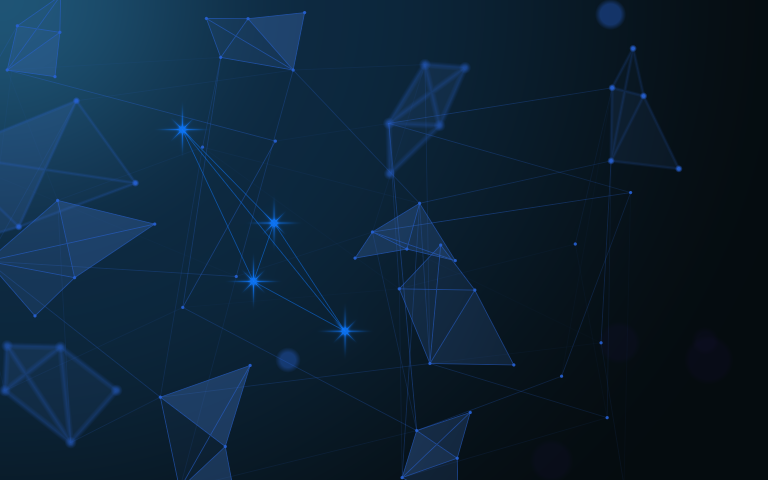
This background is drawn by a WebGL 2 fragment shader. Its source:

```glsl
#version 300 es
precision highp float;

uniform vec2 u_resolution;
out vec4 fragColor;

#define NODES 16
#define CORNERS 5
#define SHARD_SIZE vec2(0.28, 0.125)
#define LINE_WIDTH 0.0008
#define DOT_RADIUS 0.0033
#define STAR_RADIUS 0.062
#define GLOW vec3(0.12, 0.33, 0.46)
#define MIDTONE vec3(0.05, 0.16, 0.25)
#define DARK vec3(0.02, 0.046, 0.06)
#define GLASS vec3(0.24, 0.43, 0.72)
#define EDGE vec3(0.15, 0.38, 0.83)
#define SPARK vec3(0.05, 0.47, 1.0)

float hash(vec2 p) {
    return fract(sin(dot(p, vec2(127.1, 311.7))) * 43758.5453);
}

// Coverage of a shape from its inner distance
float cover(float inside, float softness) {
    return clamp(inside / softness + 0.5, 0.0, 1.0);
}

float segment(vec2 p, vec2 a, vec2 b) {
    vec2 ab = b - a;
    return length(p - a - ab * clamp(dot(p - a, ab) / dot(ab, ab), 0.0, 1.0));
}

float edgeSide(vec2 p, vec2 a, vec2 b) {
    vec2 e = normalize(b - a);
    return e.x * (p.y - a.y) - e.y * (p.x - a.x);
}

// Inner distance, positive inside for either winding
float triangle(vec2 p, vec2 a, vec2 b, vec2 c) {
    float turn = sign(edgeSide(c, a, b));
    vec3 sides = turn * vec3(edgeSide(p, a, b), edgeSide(p, b, c), edgeSide(p, c, a));
    return min(sides.x, min(sides.y, sides.z));
}

// Evenly spread node centres in the unit square
vec2 centre(float i) {
    return fract(vec2(0.52, 0.5) + i * vec2(0.7549, 0.5698));
}

// Some shards lie nearer than the focus
float focusBlur(float i) {
    return mod(i, 6.0) == 4.0 ? 0.007 : mod(i, 9.0) == 2.0 ? 0.003 : 0.0;
}

// Corner k of the zigzag strip around node i
vec2 corner(float i, float k, float aspect) {
    float angle = hash(vec2(i, 9.0)) * 3.1416;
    vec2 axis = vec2(cos(angle), sin(angle));
    float along = (k - 2.0) * 0.25 + 0.22 * (hash(vec2(i, k + 20.0)) - 0.5);
    float side = (mod(k, 2.0) - 0.5) * mix(0.4, 1.6, hash(vec2(i, k + 40.0)));
    float size = mix(0.55, 1.35, hash(vec2(i, 4.0))) * (1.0 + 80.0 * focusBlur(i));
    vec2 offset = vec2(along, side) * SHARD_SIZE * size;
    return centre(i) * vec2(aspect, 1.0) + axis * offset.x + vec2(-axis.y, axis.x) * offset.y;
}

// Zigzag chain of four stars
vec2 star(float k) {
    return vec2(0.38 + 0.113 * k + 0.09 * sin(k * 2.094), 0.73 - 0.42 * pow(k / 3.0, 0.7));
}

float spikes(vec2 q, float radius) {
    float fade = 1.0 - smoothstep(0.0, radius, length(q));
    return fade * exp(-min(abs(q.x), abs(q.y)) / 0.0016);
}

void main() {
    float px = 1.0 / u_resolution.y;
    float aspect = u_resolution.x * px;
    vec2 p = gl_FragCoord.xy * px;
    vec2 uv = gl_FragCoord.xy / u_resolution;
    float dim = 1.0 - 0.5 * smoothstep(0.5, 0.9, uv.x);

    // Corner light
    float t = length(vec2(uv.x, 0.7 * (1.0 - uv.y)));
    vec3 color = mix(GLOW, MIDTONE, smoothstep(0.0, 0.43, t));
    color = mix(color, DARK, smoothstep(0.38, 1.08, t));

    // Out of focus discs: two blue, the rest faint violet
    for (float k = 0.0; k < 6.0; k++) {
        bool blue = k < 2.0;
        vec2 spread = vec2(hash(vec2(k, 61.0)), hash(vec2(k, 62.0)));
        vec2 at = blue ? vec2(0.375, 0.25) + k * vec2(0.42, 0.72)
                       : mix(vec2(0.62, 0.02), vec2(1.0, 0.3), spread);
        float radius = blue ? 0.021 + 0.006 * k : mix(0.01, 0.06, hash(vec2(k, 63.0)));
        float disc = cover(radius - length(p - at * vec2(aspect, 1.0)), 0.009 + px);
        color = mix(color, blue ? EDGE : vec3(0.12, 0.06, 0.3), disc * (blue ? 0.4 : 0.13));
    }

    // Long faint links between neighbouring nodes
    for (int n = 0; n < NODES; n++) {
        for (float hop = 3.0; hop < 9.0; hop++) {
            float i = float(n);
            vec2 a = corner(i, 1.0, aspect);
            vec2 b = corner(mod(i + hop, float(NODES)), 3.0, aspect);
            float chance = hash(vec2(i, hop + 70.0));
            float strength = mix(0.04, 0.5, chance * chance) * step(length(a - b), 0.66);
            color = mix(color, EDGE, strength * dim * cover(LINE_WIDTH - segment(p, a, b), px));
        }
    }

    // Glass shards; lone dots near the stars and in the lower right
    for (int n = 0; n < NODES; n++) {
        float i = float(n);
        vec2 c = centre(i);
        bool lone = (c.x > 0.6 && c.y < 0.6) || length(c - vec2(0.33, 0.5)) < 0.17;
        float blur = lone ? 0.0 : focusBlur(i);
        float soft = px + blur;
        float haze = 1.0 - 75.0 * blur;
        vec2 v[CORNERS];
        for (int k = 0; k < CORNERS; k++) v[k] = corner(i, float(k), aspect);

        for (int k = 0; k < CORNERS - 2 && !lone; k++) {
            float alpha = mix(0.06, 0.38, hash(vec2(i, float(k) + 80.0))) * dim * haze;
            color = mix(color, GLASS, alpha * cover(triangle(p, v[k], v[k + 1], v[k + 2]), soft));
        }
        float nearest = lone ? 1.0 : segment(p, v[1], v[4]);
        for (int k = 0; k < CORNERS - 1 && !lone; k++) {
            nearest = min(nearest, segment(p, v[k], v[k + 1]));
            nearest = min(nearest, segment(p, v[k], v[min(k + 2, CORNERS - 1)]));
        }
        float line = cover(LINE_WIDTH + 0.4 * blur - nearest, soft);
        color = mix(color, EDGE, line * (blur > 0.0 ? 0.3 : 0.62) * mix(1.0, dim, 0.6));
        for (int k = 0; k < CORNERS; k++) {
            float shown = lone && k % 2 == 0 ? 0.0 : 0.9;
            float dotMask = cover(DOT_RADIUS + 0.7 * blur - length(p - v[k]), soft);
            color = mix(color, EDGE, shown * dotMask * (blur > 0.005 ? 0.5 : 1.0));
        }
    }

    // Stars and the bright lines joining them
    for (float k = 0.0; k < 4.0; k++) {
        for (float m = k + 1.0; m < 4.0; m++) {
            color = mix(color, SPARK, 0.55 * cover(LINE_WIDTH - segment(p, star(k), star(m)), px));
        }
        vec2 q = p - star(k);
        vec2 diagonal = vec2(q.x + q.y, q.x - q.y) * 0.7071;
        float light = spikes(q, STAR_RADIUS) + spikes(diagonal, 0.6 * STAR_RADIUS);
        light += exp(-dot(q, q) / 0.00005) + 0.12 * exp(-length(q) / 0.015);
        color = mix(color, SPARK, min(light, 1.0) * 0.9);
    }

    fragColor = vec4(color, 1.0);
}
```
